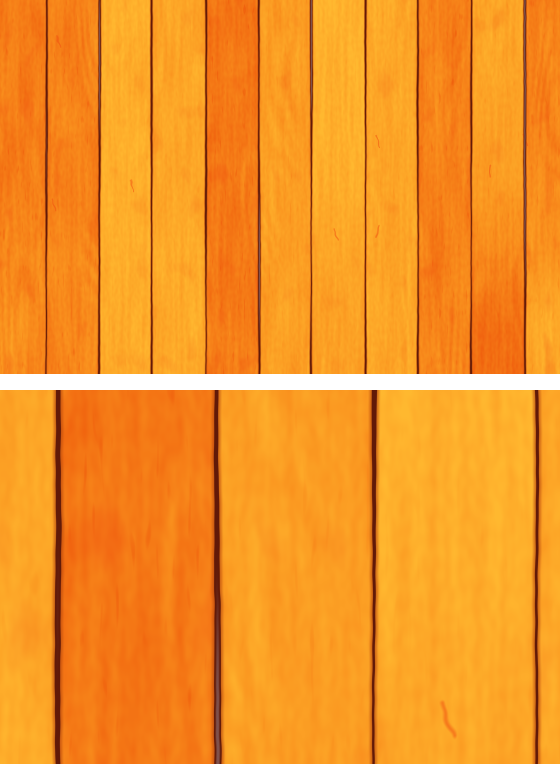
Top: the whole. Bottom: its middle third, enlarged.
Reproduce this texture procedurally as a WebGL 1 fragment shader.

```glsl
precision highp float;
// Eleven upright orange wooden slats with grain, stains and dark uneven gaps.
uniform vec2 u_resolution;

// Layout, in canvas widths
const float PITCH = 0.0948;
const float FIRST_EDGE = -0.0121;
const float EDGE_JITTER = 0.0016;
const float EDGE_SLANT = 0.005;
const float GAP_MIN = 0.0007;
const float GAP_MAX = 0.0022;

// Lightness of each slat, and its change toward the foot
const vec4 TONE_A = vec4(0.20, 0.27, 0.90, 0.78);
const vec4 TONE_B = vec4(0.17, 0.62, 0.95, 0.78);
const vec4 TONE_C = vec4(0.25, 0.74, 0.28, 0.50);
const vec4 FOOT_A = vec4(0.15, 0.08, -0.05, 0.05);
const vec4 FOOT_B = vec4(0.00, 0.05, -0.30, 0.00);
const vec4 FOOT_C = vec4(0.06, -0.75, 0.50, 0.00);

// Wear
const float FIBRE = 0.20;
const float SPECKLE = 0.13;
const float FIGURE = 0.13;
const float BLOTCH = 0.28;
const int SCRATCHES = 8;

const vec3 EMBER = vec3(0.95, 0.43, 0.07);
const vec3 AMBER = vec3(0.98, 0.58, 0.12);
const vec3 HONEY = vec3(1.00, 0.71, 0.18);
const vec3 RED_STAIN = vec3(0.94, 0.30, 0.06);
const vec3 BROWN_EDGE = vec3(0.72, 0.28, 0.05);
const vec3 GAP_DARK = vec3(0.38, 0.10, 0.03);
const vec3 GAP_MAUVE = vec3(0.50, 0.32, 0.30);

float hash(float n) {
  return fract(sin(n * 12.9898 + 4.1) * 43758.5);
}

vec2 gradient(vec2 cell) {
  vec3 h = fract(cell.xyx * vec3(0.1031, 0.1030, 0.0973));
  h += dot(h, h.yzx + 33.33);
  float a = 6.2832 * fract((h.x + h.y) * h.z);
  return vec2(cos(a), sin(a));
}

// Gradient noise, about -0.7 to 0.7
float noise(vec2 p) {
  vec2 i = floor(p), f = fract(p);
  vec2 u = f * f * f * (f * (f * 6.0 - 15.0) + 10.0);
  vec2 e = vec2(1.0, 0.0);
  float low = mix(dot(gradient(i), f), dot(gradient(i + e), f - e), u.x);
  float high = mix(dot(gradient(i + e.yx), f - e.yx),
                   dot(gradient(i + 1.0), f - 1.0), u.x);
  return mix(low, high, u.y);
}

// Picks the value belonging to one slat
float slatValue(vec4 a, vec4 b, vec4 c, float id) {
  vec4 n = vec4(0.0, 1.0, 2.0, 3.0);
  return dot(a, vec4(equal(n, vec4(id))))
       + dot(b, vec4(equal(n + 4.0, vec4(id))))
       + dot(c, vec4(equal(n + 8.0, vec4(id))));
}

// Position of a joint at height y: jittered, slanted and slightly ragged
float jointX(float k, float y) {
  float slant = (hash(k + 40.0) - 0.5) * EDGE_SLANT * (y - 0.33);
  float ragged = 0.0012 * noise(vec2(k * 7.3, y * 9.0))
               + 0.0005 * noise(vec2(k * 3.7, y * 70.0));
  return FIRST_EDGE + k * PITCH + (hash(k) - 0.5) * 2.0 * EDGE_JITTER + slant + ragged;
}

float segmentDistance(vec2 p, vec2 a, vec2 b) {
  vec2 ab = b - a;
  return length(p - a - ab * clamp(dot(p - a, ab) / dot(ab, ab), 0.0, 1.0));
}

vec3 woodColor(vec2 p, float height, float id) {
  float tone = slatValue(TONE_A, TONE_B, TONE_C, id);
  float figured = 1.0 - 0.75 * tone;
  tone += slatValue(FOOT_A, FOOT_B, FOOT_C, id) * smoothstep(0.65, 0.05, height);
  vec2 seed = vec2(id * 17.3, id * 5.9);

  // Broad growth figure, bent around slow swells
  float swell = noise(vec2(p.x * 13.0, p.y * 3.2) + seed);
  float rings = sin(swell * 30.0 + p.x * 120.0 + 2.0 * noise(p * vec2(40.0, 8.0) + seed));
  tone += FIGURE * figured * rings * smoothstep(-0.3, 0.4, noise(p * vec2(16.0, 4.0) - seed));
  tone += BLOTCH * figured * noise(p * vec2(26.0, 7.0) + seed.yx) + 0.12 * swell;

  // Long fibres and fine pores
  tone += FIBRE * noise(p * vec2(150.0, 9.0) + seed);
  tone += SPECKLE * noise(p * vec2(230.0, 95.0) + seed);
  float pores = smoothstep(0.32, 0.55, noise(p * vec2(210.0, 34.0) - seed));
  tone -= 0.22 * figured * pores;

  vec3 color = mix(EMBER, AMBER, clamp(tone * 2.0, -0.3, 1.0));
  color = mix(color, HONEY, clamp(tone * 2.0 - 1.0, 0.0, 1.1));
  float stain = smoothstep(0.22, 0.6, noise(p * vec2(30.0, 18.0) + seed * 1.7));
  return mix(color, RED_STAIN, 0.35 * figured * stain);
}

void main() {
  vec2 p = gl_FragCoord.xy / u_resolution.x;
  float height = gl_FragCoord.y / u_resolution.y;
  float pixel = 1.0 / u_resolution.x;

  float joint = floor((p.x - FIRST_EDGE) / PITCH + 0.5);
  float offset = p.x - jointX(joint, p.y);
  float id = joint - 1.0 + step(0.0, offset);
  vec3 color = woodColor(p, height, id);

  // Short, faint red scratches
  for (int i = 0; i < SCRATCHES; i++) {
    float n = float(i) * 3.0 + 60.0;
    vec2 start = vec2(hash(n), 0.667 * hash(n + 1.0));
    vec2 stroke = vec2(0.016 * (hash(n + 2.0) - 0.5), 0.02);
    float d = segmentDistance(p + 0.003 * noise(p * 90.0), start, start + stroke);
    color = mix(color, RED_STAIN, 0.5 * smoothstep(0.0025, 0.0, d));
  }

  // Browned rims, then the gap; wide stretches show a paler core
  float opening = smoothstep(-0.45, 0.5, noise(vec2(joint * 5.3 + 0.5, p.y * 2.6)));
  float halfGap = mix(GAP_MIN, GAP_MAX, opening);
  float d = abs(offset) - halfGap;
  color = mix(color, BROWN_EDGE, 0.6 * smoothstep(0.0026, 0.0, d));
  vec3 gap = mix(GAP_DARK, GAP_MAUVE,
                 smoothstep(0.6, 0.95, opening) * smoothstep(-0.0004, -0.0018, d));
  color = mix(color, gap, smoothstep(0.7 * pixel, -0.7 * pixel, d));
  gl_FragColor = vec4(color, 1.0);
}
```
